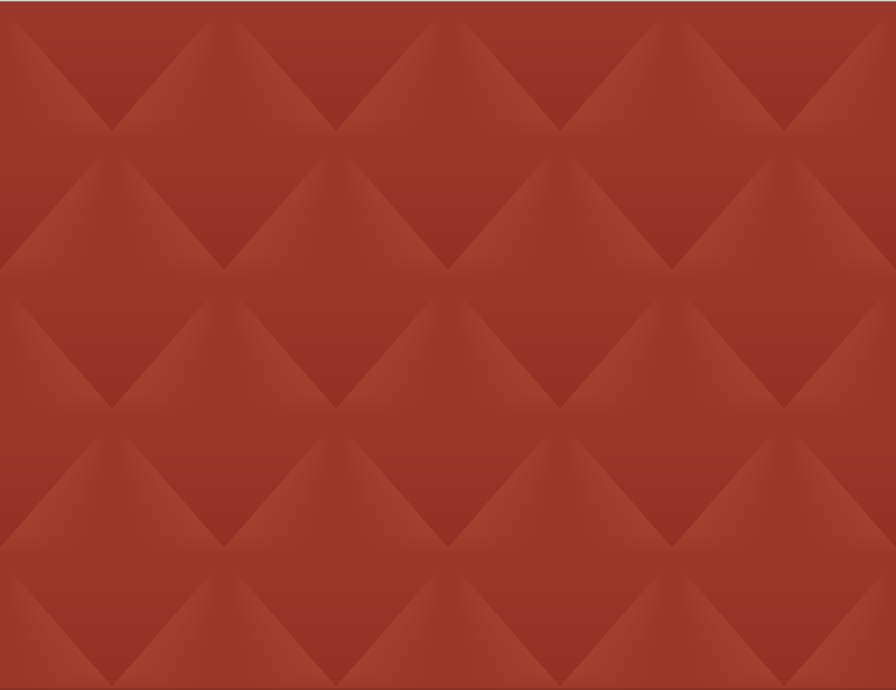
Write a WebGL 2 fragment shader that draws this pattern.

```glsl
#version 300 es
precision highp float;

#define COLS 4.0
#define ROWS 4.966
#define TIP_Y 0.005
#define APEX 0.923
#define BASE vec3(0.600, 0.220, 0.160)
#define SHADE vec3(0.570, 0.190, 0.142)
#define LIGHT vec3(0.634, 0.246, 0.184)
#define TOP_EDGE vec3(0.86, 0.84, 0.83)
#define TOP_WIDTH 0.0020
#define BOTTOM_WIDTH 0.0028

uniform vec2 u_resolution;
out vec4 outColor;

// One row of pyramids: lit flanks below each apex, shaded wedges between them
vec3 pyramidRows(vec2 uv) {
    float gap = 1.0 - APEX;
    float y = (uv.y - TIP_Y) * ROWS + gap;
    float row = floor(y);
    float v = y - row - gap;

    // Alternate rows shift by half a period
    float x = uv.x * COLS + 0.5 * mod(row, 2.0);
    float dx = abs(fract(x + 0.5) - 0.5);
    float halfWidth = 0.5 * (1.0 - v / APEX);
    float soft = COLS / u_resolution.x;
    float inside = smoothstep(-soft, soft, halfWidth - dx);

    // Flanks brighten towards the slanted edge and fade at foot and apex
    float across = clamp(dx / max(halfWidth, 0.001), 0.0, 1.0);
    float fade = smoothstep(-gap, 0.12, v) * (1.0 - smoothstep(0.55, 0.90, v));
    vec3 flank = mix(BASE, LIGHT, smoothstep(0.15, 1.0, across) * fade);

    // Wedges darken towards their lower tip
    float depth = clamp(1.0 - v / APEX, 0.0, 1.0);
    vec3 wedge = mix(BASE, SHADE, smoothstep(0.0, 1.0, depth));
    return mix(wedge, flank, inside);
}

void main() {
    vec2 uv = gl_FragCoord.xy / u_resolution;
    float soft = 0.5 / u_resolution.y;
    vec3 color = pyramidRows(uv);

    // Pale hairline above, darker hairline below
    float top = smoothstep(-soft, soft, uv.y - 1.0 + TOP_WIDTH);
    float bottom = 1.0 - smoothstep(-soft, soft, uv.y - BOTTOM_WIDTH);
    color = mix(color, TOP_EDGE, top);
    color *= 1.0 - 0.10 * bottom;
    outColor = vec4(color, 1.0);
}
```
